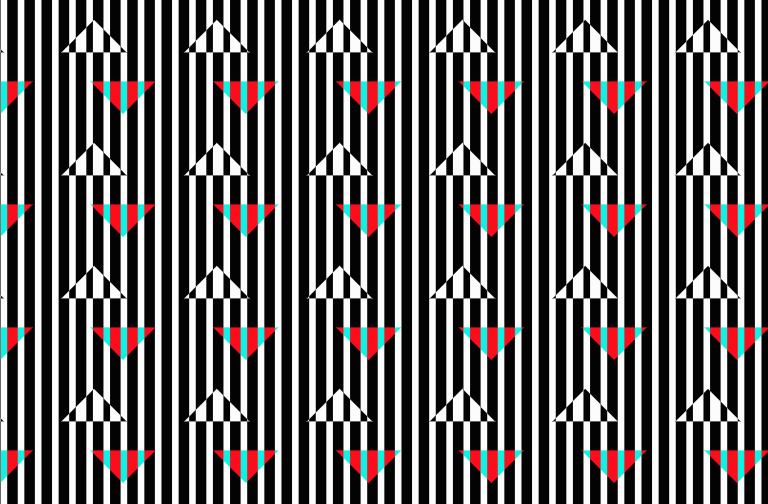
This pattern is drawn by a Shadertoy shader. Its source:

```glsl
// Vertical black and white stripes with a grid of colour-inverting triangles.

// Lengths are in units where the canvas is 768 wide; y runs down from the top edge.
const float CANVAS_WIDTH = 768.0;
const float STRIPE_PERIOD = 17.143;
const float STRIPE_WIDTH = 6.6;
const float STRIPE_START = 0.6;
const vec2 GRID_PERIOD = vec2(122.8, 123.0);
const vec2 UP_APEX = vec2(94.0, 19.8);
const vec2 DOWN_APEX = vec2(123.0, 114.0);
const vec2 TRIANGLE_SIZE = vec2(32.6, 32.6);  // half base, height

const vec3 BLACK = vec3(0.01);
const vec3 WHITE = vec3(0.99);
const vec3 RED = vec3(0.99, 0.05, 0.11);
const vec3 CYAN = vec3(0.05, 0.95, 0.89);

// Coverage of a shape from its signed distance, smoothed over one pixel.
float coverage(float dist, float pixel) {
    return clamp(0.5 - dist / pixel, 0.0, 1.0);
}

// Signed offset to the nearest repeat, with the cell centred on zero.
vec2 repeatCentred(vec2 p, vec2 period) {
    return mod(p + 0.5 * period, period) - 0.5 * period;
}

// Isosceles triangle centred on zero; direction is 1 for apex up, -1 for apex down.
float triangleDistance(vec2 p, float direction) {
    float depth = p.y * direction + 0.5 * TRIANGLE_SIZE.y;
    vec2 sideNormal = normalize(vec2(TRIANGLE_SIZE.y, -TRIANGLE_SIZE.x));
    float side = dot(vec2(abs(p.x), depth), sideNormal);
    return max(side, depth - TRIANGLE_SIZE.y);
}

// Coverage of a whole grid of triangles that has one apex at the given point.
float triangleGrid(vec2 p, vec2 apex, float direction, float pixel) {
    vec2 centre = apex + vec2(0.0, 0.5 * direction * TRIANGLE_SIZE.y);
    vec2 local = repeatCentred(p - centre, GRID_PERIOD);
    return coverage(triangleDistance(local, direction), pixel);
}

float stripes(float x, float pixel) {
    float centre = STRIPE_START + 0.5 * STRIPE_WIDTH;
    float offset = mod(x - centre + 0.5 * STRIPE_PERIOD, STRIPE_PERIOD) - 0.5 * STRIPE_PERIOD;
    return coverage(abs(offset) - 0.5 * STRIPE_WIDTH, pixel);
}

void mainImage(out vec4 fragColor, in vec2 fragCoord) {
    float pixel = CANVAS_WIDTH / iResolution.x;
    vec2 p = vec2(fragCoord.x, iResolution.y - fragCoord.y) * pixel;

    float stripe = stripes(p.x, pixel);
    float up = triangleGrid(p, UP_APEX, 1.0, pixel);
    float down = triangleGrid(p, DOWN_APEX, -1.0, pixel);

    // Upward triangles swap black and white; downward ones turn them red and cyan.
    vec3 color = mix(BLACK, WHITE, mix(stripe, 1.0 - stripe, up));
    color = mix(color, mix(RED, CYAN, stripe), down);
    fragColor = vec4(color, 1.0);
}
```
